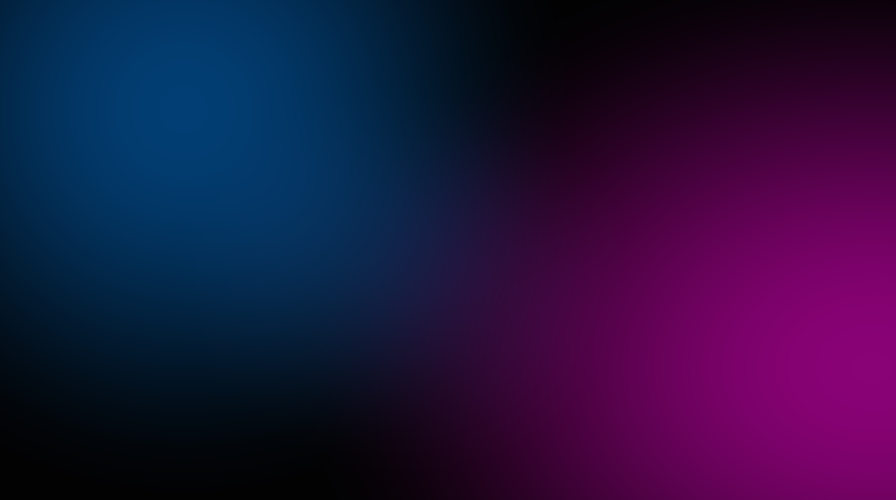
Reproduce this background procedurally as a WebGL 1 fragment shader.

```glsl
precision highp float;

uniform vec2 u_resolution;

const vec3 BASE_COLOR = vec3(0.008, 0.008, 0.012);

// Glow centres and radii are fractions of the canvas size
const vec3 BLUE_COLOR = vec3(0.0, 0.235, 0.44);
const vec2 BLUE_CENTER = vec2(0.205, 0.78);
const vec2 BLUE_RADII = vec2(0.445, 0.79);

const vec3 MAGENTA_COLOR = vec3(0.53, 0.0, 0.45);
const vec2 MAGENTA_CENTER = vec2(0.975, 0.265);
const vec2 MAGENTA_RADII = vec2(0.65, 0.86);

const vec3 INDIGO_COLOR = vec3(0.025, 0.05, 0.10);
const vec2 INDIGO_CENTER = vec2(0.45, 0.44);
const vec2 INDIGO_RADII = vec2(0.27, 0.42);

// Elliptical falloff: 1 at the centre, fading smoothly to 0 at the rim
float glow(vec2 uv, vec2 center, vec2 radii) {
    vec2 offset = (uv - center) / radii;
    float falloff = max(1.0 - dot(offset, offset), 0.0);
    return falloff * falloff;
}

void main() {
    vec2 uv = gl_FragCoord.xy / u_resolution;

    // Add the lights over the near-black base
    vec3 color = BASE_COLOR;
    color += BLUE_COLOR * glow(uv, BLUE_CENTER, BLUE_RADII);
    color += MAGENTA_COLOR * glow(uv, MAGENTA_CENTER, MAGENTA_RADII);
    color += INDIGO_COLOR * glow(uv, INDIGO_CENTER, INDIGO_RADII);

    gl_FragColor = vec4(color, 1.0);
}
```
